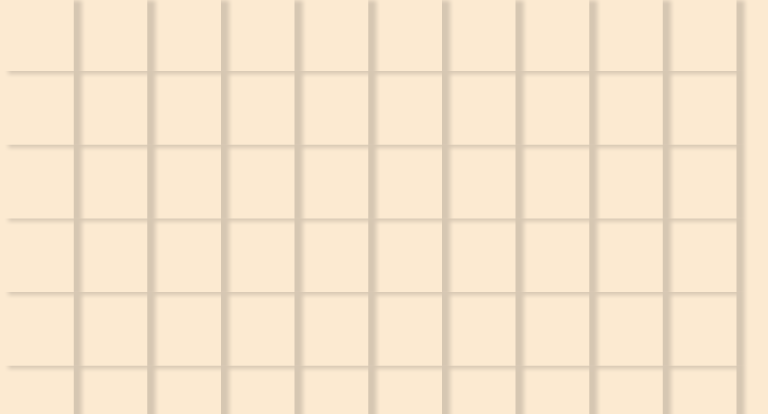
This pattern is drawn by a Shadertoy shader. Its source:

```glsl
const float TILE = 0.1779;                     // tile side, in canvas heights
const float TOP_CROP = 0.0062;                 // part of the first row above the canvas
const float COLUMNS = 10.0;
const vec2 SHADOW_OFFSET = vec2(0.0199, 0.0072);
const float SHADOW_SOFTNESS = 0.0109;
const vec3 CREAM = vec3(0.988, 0.918, 0.820);
const vec3 SHADE = vec3(0.840, 0.780, 0.700);
const int SAMPLES = 4;

// Soft square whose corner sits at the origin
float softSquare(vec2 p, float side, float softness) {
    vec2 rise = smoothstep(-softness, softness, p);
    vec2 fall = 1.0 - smoothstep(-softness, softness, p - side);
    return rise.x * rise.y * fall.x * fall.y;
}

float tileExists(vec2 id, float columns) {
    return step(0.0, id.x) * step(id.x, columns - 1.0) * step(0.0, id.y);
}

// Shadow cast on a cell by its left, upper and upper-left neighbours
float shadowAt(vec2 p, float side, vec2 offset, float softness, float columns) {
    vec2 id = floor(p / side);
    float shadow = 0.0;
    for (int k = 1; k < 4; k++) {
        vec2 caster = id - vec2(k & 1, k >> 1);
        vec2 local = p - caster * side - offset;
        shadow += tileExists(caster, columns) * softSquare(local, side, softness);
    }
    return min(shadow, 1.0);
}

void mainImage(out vec4 fragColor, in vec2 fragCoord) {
    float shadow = 0.0;

    // Supersampling smooths the crisp tile edges
    for (int j = 0; j < SAMPLES; j++) {
        for (int i = 0; i < SAMPLES; i++) {
            vec2 jitter = (vec2(i, j) + 0.5) / float(SAMPLES) - 0.5;
            vec2 p = (fragCoord + jitter) / iResolution.y;
            p.y = 1.0 - p.y + TOP_CROP;
            shadow += shadowAt(p, TILE, SHADOW_OFFSET, SHADOW_SOFTNESS, COLUMNS);
        }
    }
    shadow /= float(SAMPLES * SAMPLES);

    fragColor = vec4(mix(CREAM, SHADE, shadow), 1.0);
}
```
